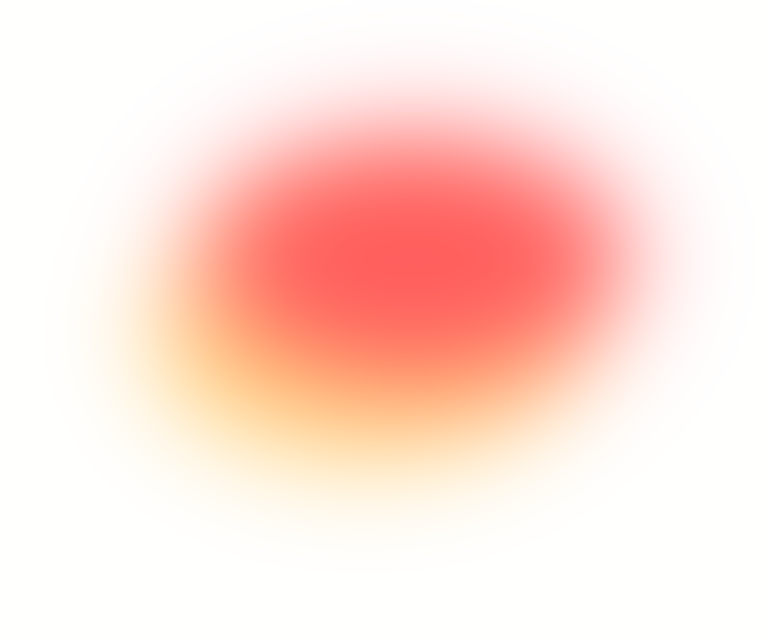
Give the GLSL for this background, as a Shadertoy shader.

```glsl
// Two soft blurred ellipses, coral over amber, glowing on white.

// Lengths are fractions of the canvas height, measured from its centre.
const vec2 CORAL_CENTER = vec2(0.048, 0.097);
const vec2 AMBER_CENTER = vec2(-0.034, -0.031);
const vec2 BLOB_RADII = vec2(0.331, 0.188);
const float BLUR_SIGMA = 0.081;

const vec3 PAPER = vec3(1.0, 1.0, 0.998);
const vec3 CORAL = vec3(1.0, 0.36, 0.36);
const vec3 AMBER = vec3(1.0, 0.84, 0.50);

const int BLUR_STEPS = 32;

// Smooth approximation of the Gauss error function
float erfApprox(float x) {
    x = clamp(x, -3.0, 3.0);
    return tanh(x * (1.1284 + 0.1009 * x * x));
}

// Coverage of a Gaussian-blurred ellipse: exact across x, summed over rows in y
float blurredEllipse(vec2 p, vec2 radii, float sigma) {
    float invWidth = 1.0 / (sigma * sqrt(2.0));
    float coverage = 0.0;
    float weightScale = 2.0 * radii.y / float(BLUR_STEPS) * invWidth / sqrt(3.14159);
    for (int i = 0; i < BLUR_STEPS; i++) {
        float row = (float(i) + 0.5) / float(BLUR_STEPS) * 2.0 - 1.0;
        float halfWidth = radii.x * sqrt(1.0 - row * row);
        float offset = (p.y - row * radii.y) * invWidth;
        float span = erfApprox((p.x + halfWidth) * invWidth)
                   - erfApprox((p.x - halfWidth) * invWidth);
        coverage += 0.5 * span * exp(-offset * offset);
    }
    return clamp(coverage * weightScale, 0.0, 1.0);
}

void mainImage(out vec4 fragColor, in vec2 fragCoord) {
    vec2 p = (fragCoord - 0.5 * iResolution.xy) / iResolution.y;

    // Layer the glows from back to front
    float amberGlow = blurredEllipse(p - AMBER_CENTER, BLOB_RADII, BLUR_SIGMA);
    float coralGlow = blurredEllipse(p - CORAL_CENTER, BLOB_RADII, BLUR_SIGMA);
    vec3 color = mix(PAPER, AMBER, amberGlow);
    color = mix(color, CORAL, coralGlow);

    fragColor = vec4(color, 1.0);
}
```
